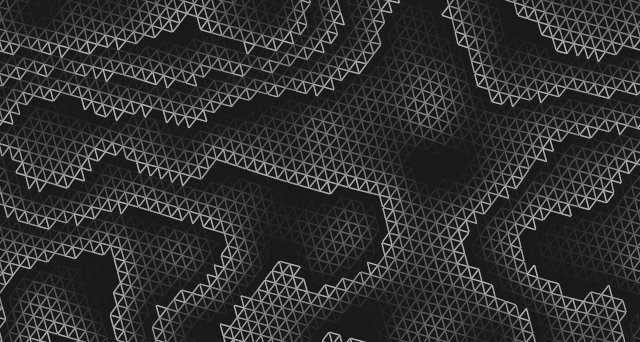
Reproduce this background procedurally as a Shadertoy shader.

```glsl
const vec3 BACKGROUND = vec3(0.098);
const vec3 LINE_COLOR = vec3(0.7);
const float ROW_EDGE = 0.032;        // all lengths in canvas heights
const float COLUMN_EDGE = 0.035;
const float ROW_ANGLE = -0.28;
const float COLUMN_ANGLE = 0.92;
const float LINE_HALF_WIDTH = 0.0022;
const float LINE_SOFTNESS = 0.6;     // in pixels
const float WARP_SCALE = 5.0;
const float WARP_AMOUNT = 0.012;
const float TERRAIN_SCALE = 1.9;
const float BAND_COUNT = 4.6;
const float UPWARD_TILT = 2.4;
const float BAND_FILL = 0.9;         // lit part of each contour band
const float FADE_POWER = 1.5;
const float FLICKER = 0.45;

float hash(vec2 p) {
    return fract(sin(dot(p, vec2(127.1, 311.7))) * 43758.5453);
}

float valueNoise(vec2 p) {
    vec2 i = floor(p);
    vec2 f = fract(p);
    vec2 w = f * f * (3.0 - 2.0 * f);
    float bottom = mix(hash(i), hash(i + vec2(1.0, 0.0)), w.x);
    float top = mix(hash(i + vec2(0.0, 1.0)), hash(i + vec2(1.0)), w.x);
    return mix(bottom, top, w.y);
}

float terrain(vec2 p) {
    vec2 q = p * TERRAIN_SCALE + vec2(3.7, 8.2);
    float relief = valueNoise(q) + 0.3 * valueNoise(q * 2.3 + 17.0)
                 + 0.1 * valueNoise(q * 5.1 + 41.0);
    return relief * BAND_COUNT + p.y * UPWARD_TILT;
}

// Gentle bending of the mesh
vec2 warp(vec2 p) {
    vec2 q = p * WARP_SCALE;
    return p + WARP_AMOUNT * (vec2(valueNoise(q), valueNoise(q + 29.0)) - 0.5);
}

// Brightness of one triangle: crisp contour rim, fading uphill
float triangleGlow(vec2 cell, float upper, mat2 lattice) {
    vec2 middle = lattice * (cell + (1.0 + upper) / 3.0);
    float fade = max(0.0, 1.0 - fract(terrain(middle)) / BAND_FILL);
    float flicker = 1.0 - FLICKER * hash(cell + 0.37 * upper) * (1.0 - fade);
    return pow(fade, FADE_POWER) * flicker;
}

void mainImage(out vec4 fragColor, in vec2 fragCoord) {
    float pixel = 1.0 / iResolution.y;
    vec2 p = warp(fragCoord * pixel);

    // Skewed lattice; each cell splits into a lower and an upper triangle
    vec2 row = ROW_EDGE * vec2(cos(ROW_ANGLE), sin(ROW_ANGLE));
    vec2 column = COLUMN_EDGE * vec2(cos(COLUMN_ANGLE), sin(COLUMN_ANGLE));
    mat2 lattice = mat2(row, column);
    vec2 uv = inverse(lattice) * p;
    vec2 cell = floor(uv);
    vec2 corner = fract(uv);
    float upper = step(1.0, corner.x + corner.y);
    corner = mix(corner, 1.0 - corner, upper);

    // Distances to the three edges
    vec3 edgeLengths = vec3(length(column), length(row), length(column - row));
    vec3 barycentric = vec3(corner, 1.0 - corner.x - corner.y);
    vec3 edgeDistance = barycentric * abs(determinant(lattice)) / edgeLengths;

    // A shared edge takes the brighter of its two triangles
    float side = 2.0 * upper - 1.0;
    float opposite = 1.0 - upper;
    vec3 neighbours = vec3(
        triangleGlow(cell + vec2(side, 0.0), opposite, lattice),
        triangleGlow(cell + vec2(0.0, side), opposite, lattice),
        triangleGlow(cell, opposite, lattice));
    vec3 glow = max(neighbours, vec3(triangleGlow(cell, upper, lattice)));

    // Antialiased wireframe
    float softness = LINE_SOFTNESS * pixel;
    vec3 coverage = 1.0 - smoothstep(LINE_HALF_WIDTH - softness,
                                     LINE_HALF_WIDTH + softness, edgeDistance);
    vec3 lines = glow * coverage;
    float light = max(lines.x, max(lines.y, lines.z));

    fragColor = vec4(mix(BACKGROUND, LINE_COLOR, light), 1.0);
}
```
